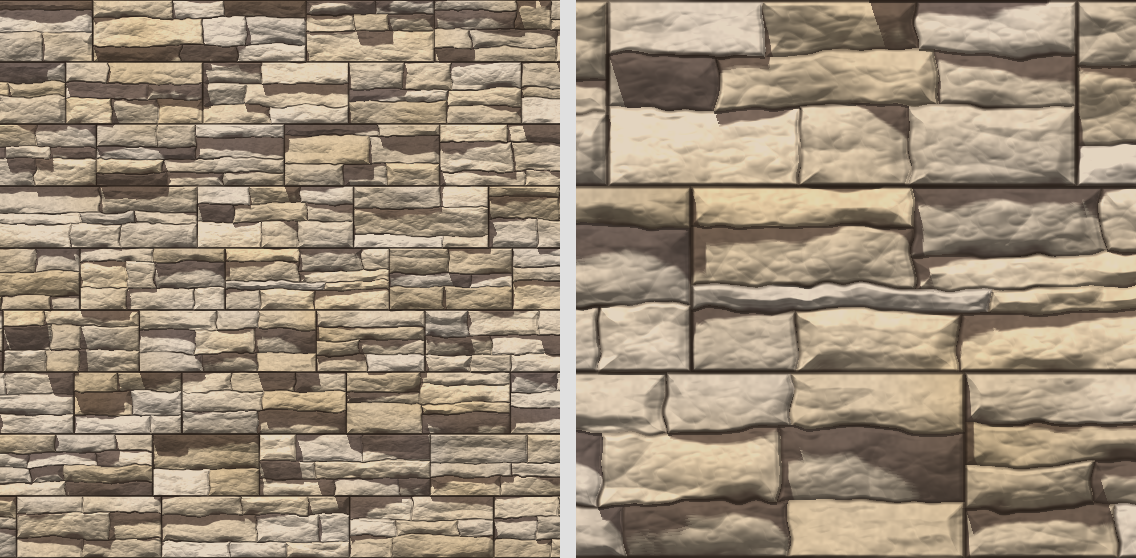
Left: the whole. Right: its middle third, enlarged.
Write a Shadertoy shader that draws this texture.

```glsl
// Stacked ledge-stone wall: sunlit split sandstone strips with ragged cast shadows.

struct Stone {
    vec2 key;    // random seed of this stone
    vec2 local;  // position relative to the stone centre
    float edge;  // distance to the stone outline
    float seam;  // distance to the straight panel joint
};

float hash(vec2 p) {
    return fract(sin(dot(p, vec2(127.1, 311.7))) * 43758.5453);
}

float noise(vec2 p) {
    vec2 i = floor(p), f = fract(p);
    f = f * f * (3.0 - 2.0 * f);
    return mix(mix(hash(i), hash(i + vec2(1, 0)), f.x),
               mix(hash(i + vec2(0, 1)), hash(i + vec2(1, 1)), f.x), f.y);
}

// Ridged layers give the chipped look of split rock
float chips(vec2 p) {
    float sum = 0.0, amp = 1.0;
    for (int i = 0; i < 4; i++) {
        sum += amp * abs(2.0 * noise(p) - 1.0);
        p = mat2(1.9, 0.8, -0.8, 1.9) * p + 7.3;
        amp *= 0.45;
    }
    return sum;
}

float insideDistance(vec2 p, vec2 lo, vec2 hi) {
    vec2 d = min(p - lo, hi - p);
    return min(d.x, d.y);
}

// Rows of panels, each split again and again into uneven strips
Stone findStone(vec2 p) {
    const vec2 grid = vec2(3.6, 9.0);
    float row = floor(p.y * grid.y);
    float shift = 5.0 + 0.43 * row;
    float x = p.x * grid.x + shift;
    float col = floor(x);
    if (x < col + 0.45 * hash(vec2(col, row))) col -= 1.0;
    float left = col + 0.45 * hash(vec2(col, row));
    float right = col + 1.0 + 0.45 * hash(vec2(col + 1.0, row));
    vec2 lo = vec2((left - shift) / grid.x, row / grid.y);
    vec2 hi = vec2((right - shift) / grid.x, (row + 1.0) / grid.y);

    Stone s;
    s.seam = insideDistance(p, lo, hi);
    s.key = vec2(col, row);
    vec2 wobble = vec2(noise(p * 50.0), noise(p * vec2(20, 26) + 40.0)) - 0.5;
    wobble += 0.4 * (noise(p * 95.0 + 11.0) - 0.5);
    vec2 w = p + vec2(0.007, 0.008) * wobble * smoothstep(0.0, 0.012, s.seam);

    for (int k = 0; k < 5; k++) {
        vec2 size = hi - lo;
        float chance = hash(s.key + 3.7);
        float ratio = mix(0.28, 0.72, hash(s.key + 8.1));
        bool above = false;
        if (size.y > 0.048 + 0.022 * chance) {
            float cut = mix(lo.y, hi.y, ratio);
            above = w.y > cut;
            if (above) lo.y = cut; else hi.y = cut;
        } else if (size.x > 0.13 + 0.17 * chance) {
            float cut = mix(lo.x, hi.x, ratio);
            above = w.x > cut;
            if (above) lo.x = cut; else hi.x = cut;
        }
        s.key += vec2(3.17, 5.71) * (above ? 1.0 : 2.3) * float(k + 1);
    }
    s.edge = insideDistance(w, lo, hi);
    s.local = w - 0.5 * (lo + hi);
    return s;
}

// Relief: random protrusion, tilt, chipped face and broken rim
float relief(vec2 p, Stone s) {
    vec2 tilt = vec2(0.14, 0.65) * (vec2(hash(s.key + 1.3), hash(s.key + 2.9)) - 0.5);
    float h = 0.043 * hash(s.key + 0.5) + dot(s.local, tilt);
    h += 0.019 * noise(p * vec2(11, 17) + s.key);
    h += 0.0055 * chips(p * vec2(17, 29) + s.key * 1.7);
    float broken = noise(p * vec2(34, 26) + s.key * 2.3);
    h -= 0.012 * broken * broken * (1.0 - smoothstep(0.0, 0.012, s.edge));
    return h - 0.002 * (1.0 - smoothstep(0.0, 0.003, s.edge));
}

float relief(vec2 p) {
    return relief(p, findStone(p));
}

// March towards the sun and keep the deepest occlusion
float castShadow(vec2 p, float h, vec3 sun) {
    float shade = 0.0, run = length(sun.xy);
    for (int i = 1; i <= 24; i++) {
        float t = 0.002 * float(i);
        float blocker = relief(p + sun.xy / run * t) - h - t * sun.z / run;
        shade = max(shade, smoothstep(0.0, 0.0035, blocker));
    }
    return shade;
}

void mainImage(out vec4 fragColor, in vec2 fragCoord) {
    vec2 p = fragCoord / iResolution.y;
    vec3 sun = normalize(vec3(-0.25, 0.77, 0.6));
    Stone s = findStone(p);
    float h = relief(p, s);

    // Surface normal within this stone, and sunlight
    float e = 0.0015;
    vec2 slope = vec2(relief(p + vec2(e, 0)) - h, relief(p + vec2(0, e)) - h) / e;
    slope = clamp(slope, -1.3, 1.3);
    float diffuse = clamp(dot(normalize(vec3(-slope, 1.0)), sun), 0.0, 0.85);
    float shade = castShadow(p, h, sun);

    // Sandstone tint: ochre to pale grey, with patches and grain
    float pale = 0.7 * hash(s.key + 6.4) + 0.5 * noise(p * vec2(12, 18) + 90.0);
    vec3 stone = mix(vec3(0.76, 0.665, 0.52), vec3(0.81, 0.75, 0.68), clamp(pale, 0.0, 1.0));
    stone *= 0.89 + 0.16 * hash(s.key + 4.2);
    stone *= 0.92 + 0.09 * noise(p * vec2(170, 240)) + 0.07 * noise(p * 420.0);

    vec3 lit = stone * (0.50 + 0.77 * diffuse);
    vec3 dim = stone * vec3(0.50, 0.465, 0.47) * (0.72 + 0.5 * diffuse);
    vec3 color = mix(lit, dim, shade);

    // Thin dark joints, broken between strips and steadier between panels
    float crack = 1.0 - smoothstep(0.0, 0.0022, s.edge);
    crack *= 0.1 + 0.8 * noise(p * 38.0 + 17.0);
    float joint = 1.0 - smoothstep(0.0004, 0.0024, s.seam);
    joint *= 0.55 + 0.45 * noise(p * 24.0 + 5.0);
    color = mix(color, vec3(0.15, 0.115, 0.09), max(crack, joint));
    fragColor = vec4(min(color, vec3(0.89, 0.83, 0.75)), 1.0);
}
```
